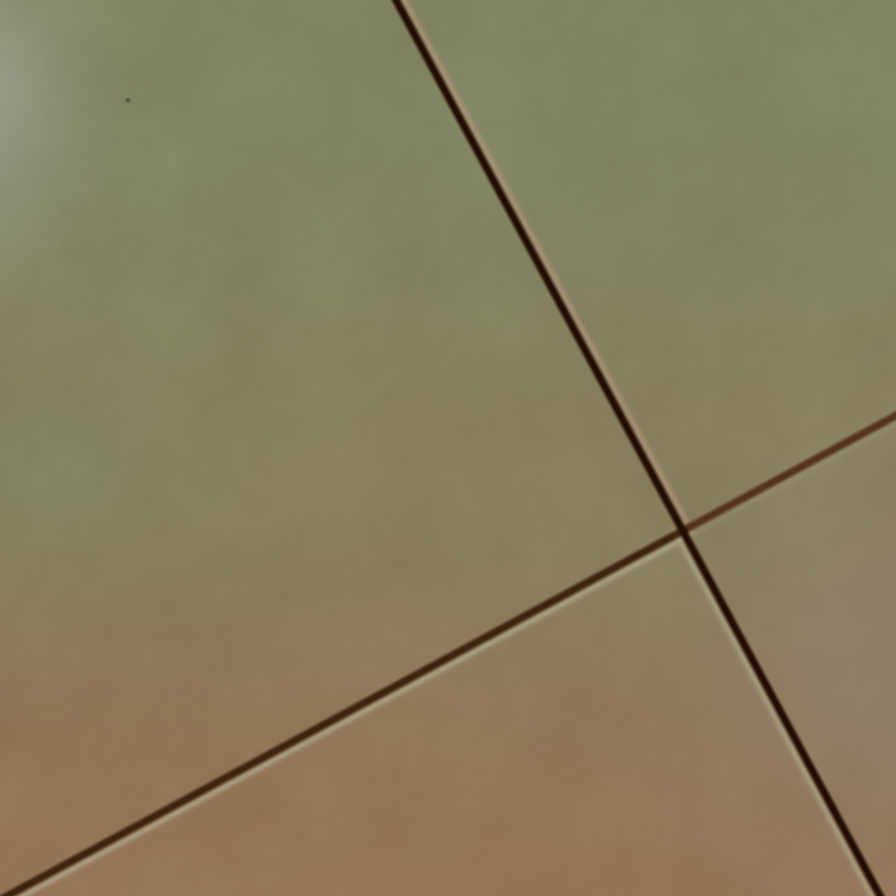
This texture is drawn by a WebGL 1 fragment shader. Its source:

```glsl
precision highp float;
// Large mottled olive and clay tiles, turned, with thin dark joints and lit edges.
uniform vec2 u_resolution;

#define CROSSING vec2(0.762, 0.4076)
#define TILT 0.4955
#define TILE_SIZE 1.0
#define JOINT_HALF_WIDTH 0.0042
#define JOINT_SOFTNESS 0.0030
#define BEVEL_OFFSET 0.0085
#define BEVEL_WIDTH 0.0036
#define MOTTLE 0.036
#define GRAIN 0.016

const vec3 OLIVE = vec3(0.505, 0.520, 0.385);
const vec3 KHAKI = vec3(0.535, 0.500, 0.365);
const vec3 CLAY = vec3(0.580, 0.460, 0.335);
const vec3 HAZE = vec3(0.600, 0.620, 0.570);
const vec3 DUSTY = vec3(0.560, 0.500, 0.430);
const vec3 DARK_JOINT = vec3(0.130, 0.050, 0.020);
const vec3 BROWN_JOINT = vec3(0.240, 0.140, 0.060);
const vec3 WORN_JOINT = vec3(0.330, 0.200, 0.110);
const vec3 PINK_EDGE = vec3(0.690, 0.580, 0.480);
const vec3 PALE_EDGE = vec3(0.660, 0.650, 0.530);

float hash(vec2 p) {
  p = fract(p * vec2(0.1031, 0.1137));
  p += dot(p, p.yx + 33.33);
  return fract((p.x + p.y) * p.x * 57.31);
}

float noise(vec2 p) {
  vec2 i = floor(p);
  vec2 f = fract(p);
  f = f * f * (3.0 - 2.0 * f);
  float low = mix(hash(i), hash(i + vec2(1.0, 0.0)), f.x);
  float high = mix(hash(i + vec2(0.0, 1.0)), hash(i + 1.0), f.x);
  return mix(low, high, f.y);
}

// Layered noise centred on zero
float fbm(vec2 p) {
  float sum = 0.0;
  float amp = 0.5;
  for (int k = 0; k < 5; k++) {
    sum += amp * (noise(p) - 0.5);
    p = mat2(1.6, 1.2, -1.2, 1.6) * p + 7.3;
    amp *= 0.5;
  }
  return sum;
}

// Soft elliptical patch
float patchMask(vec2 p, vec2 centre, vec2 radius) {
  vec2 d = (p - centre) / radius;
  return exp(-dot(d, d));
}

// Signed distance to the nearest line of a repeating set
float lineDistance(float x) {
  return x - TILE_SIZE * floor(x / TILE_SIZE + 0.5);
}

float joint(float d, float pixel) {
  float soft = max(JOINT_SOFTNESS, pixel);
  return 1.0 - smoothstep(JOINT_HALF_WIDTH - soft, JOINT_HALF_WIDTH + soft, abs(d));
}

float bevel(float d) {
  float x = (d - BEVEL_OFFSET) / BEVEL_WIDTH;
  return exp(-x * x);
}

vec3 glaze(vec2 p) {
  float cloud = fbm(p * 5.0 + 3.0);
  float height = p.y + 0.12 * cloud;
  vec3 col = mix(CLAY, KHAKI, smoothstep(0.02, 0.46, height));
  col = mix(col, OLIVE, smoothstep(0.36, 0.88, height));
  col = mix(col, OLIVE, 0.65 * patchMask(p, vec2(0.04, 0.48), vec2(0.17, 0.11)));
  col = mix(col, HAZE, 0.75 * patchMask(p, vec2(-0.03, 0.88), vec2(0.11, 0.15)));
  col = mix(col, DUSTY, 0.75 * patchMask(p, vec2(1.0, 0.25), vec2(0.20, 0.19)));
  // Cloudy mottling and fine brushed grain
  col += MOTTLE * fbm(p * 11.0) * vec3(0.8, 1.2, 1.0);
  col += GRAIN * fbm(mat2(0.8, 0.6, -0.6, 0.8) * p * vec2(75.0, 48.0));
  float speck = length(p - vec2(0.143, 0.888));
  return col * (1.0 - 0.35 * (1.0 - smoothstep(0.001, 0.004, speck)));
}

void main() {
  float side = min(u_resolution.x, u_resolution.y);
  vec2 p = gl_FragCoord.xy / side;
  float pixel = 0.75 / side;

  // Tile frame: x crosses the steep joints, y the shallow ones
  vec2 r = p - CROSSING;
  float c = cos(TILT);
  float s = sin(TILT);
  vec2 q = vec2(c * r.x + s * r.y, c * r.y - s * r.x);
  float steep = lineDistance(q.x);
  float shallow = lineDistance(q.y);
  float above = smoothstep(-0.02, 0.02, q.y);
  float right = smoothstep(-0.02, 0.02, q.x);

  // Lit tile edges change side at the crossing
  vec3 col = glaze(p);
  col = mix(col, PALE_EDGE, 0.75 * bevel(-shallow) * (1.0 - 0.75 * right));
  col = mix(col, PINK_EDGE, 0.65 * bevel(steep) * above);
  col = mix(col, PALE_EDGE, 0.65 * bevel(-steep) * (1.0 - above));

  // Joints, the shallow one more worn to the right
  col = mix(col, mix(BROWN_JOINT, WORN_JOINT, right), joint(shallow, pixel));
  col = mix(col, DARK_JOINT, joint(steep, pixel));
  gl_FragColor = vec4(clamp(col, 0.0, 1.0), 1.0);
}
```
